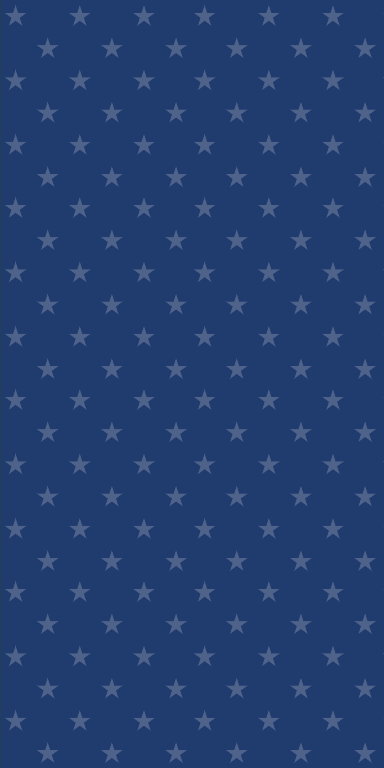
Give the GLSL for this pattern, as a Shadertoy shader.

```glsl
// Pale five-pointed stars in staggered rows on navy: 12 columns by 24 rows.
// Each star is a folded distance function; a tile of six columns and six rows
// repeats slightly narrow, so the spacing tightens at the tile seams.

const float PI = 3.14159265;

// Signed distance to the edge lines of a star with one tip pointing up.
float starDistance(vec2 p, float radius) {
    float angle = mod(atan(p.x, p.y) + PI / 5.0, PI * 0.4) - PI / 5.0;
    vec2 folded = length(p) * vec2(cos(angle), abs(sin(angle)));
    return dot(folded - vec2(radius, 0.0), vec2(sin(PI / 10.0), cos(PI / 10.0)));
}

void mainImage(out vec4 fragColor, in vec2 fragCoord) {
    // One unit per column and row, with y measured from the top.
    vec2 p = fragCoord / iResolution.xy * vec2(12.0, 24.0);
    p.y = 24.0 - p.y;
    float pixel = 12.0 / iResolution.x;

    // Staggered rows within the repeating tile, relative to its first star.
    vec2 spacing = vec2(1.003, 1.007);
    vec2 local = mod(p, vec2(5.908, 6.0)) - vec2(0.487, 0.515);
    float row = floor(local.y / spacing.y + 0.5);
    local -= spacing * vec2(mod(row, 2.0), row);
    local.x -= 2.0 * spacing.x * floor(local.x / (2.0 * spacing.x) + 0.5);
    local.y = -local.y;

    // Navy ground with a thin, duller left edge.
    vec3 color = vec3(0.125, 0.235, 0.43);
    float edge = 1.0 - smoothstep(0.07 - 0.5 * pixel, 0.07 + 0.5 * pixel, p.x);
    color = mix(color, vec3(0.13, 0.24, 0.38), edge);

    // Stars.
    float star = 1.0 - smoothstep(-0.5 * pixel, 0.5 * pixel, starDistance(local, 0.353));
    color = mix(color, vec3(0.306, 0.386, 0.543), star);

    fragColor = vec4(color, 1.0);
}
```
